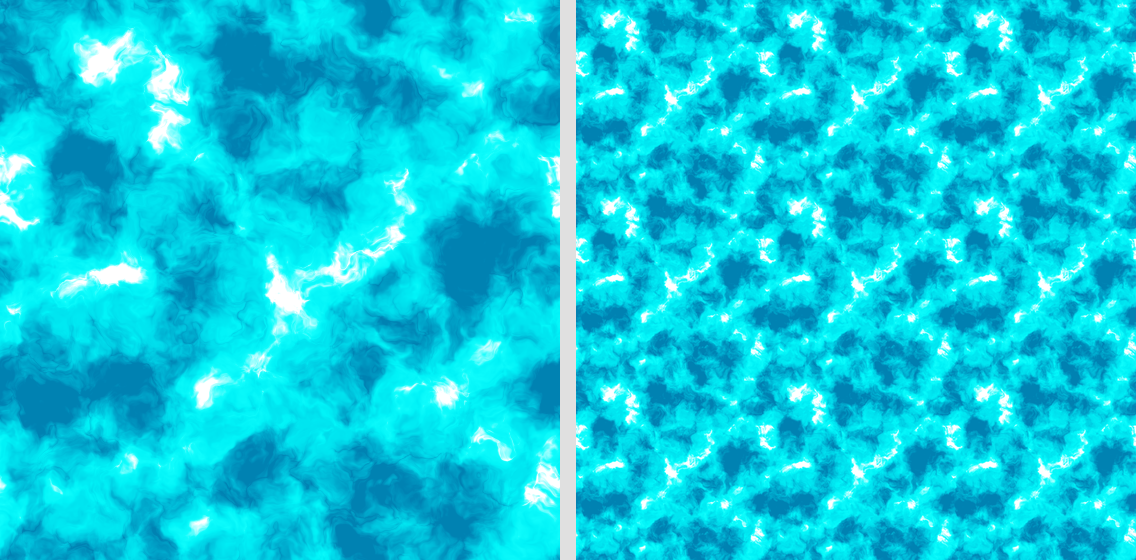
Left: one tile. Right: repeated 3 by 3.
This texture is drawn by a Shadertoy shader. Its source:

```glsl
// Seamless electric-cyan plasma: warped clouds with dark creases and white-hot filaments.

// Ramp colours, from the deepest hollow to the hottest core
const vec3 DEEP  = vec3(0.00, 0.51, 0.70);
const vec3 TEAL  = vec3(0.00, 0.69, 0.82);
const vec3 AQUA  = vec3(0.00, 0.82, 0.90);
const vec3 CYAN  = vec3(0.00, 0.95, 0.97);
const vec3 GLOW  = vec3(0.06, 0.99, 0.99);
const vec3 WHITE = vec3(1.00);

// Whole numbers of noise cells across the canvas
const int CLOUD_CELLS  = 5;
const int FIBRE_CELLS  = 6;
const int CREASE_CELLS = 7;
const int WARP_CELLS   = 10;

const float CLOUD_WARP   = 0.008;
const float FIBRE_WARP   = 0.015;
const float CREASE_WIDTH = 0.16;
const float CREASE_DEPTH = 0.80;
const float FIBRE_DEPTH  = 0.50;
const float TONE_SPREAD  = 1.12;
const float NOISE_SPREAD = 0.216; // standard deviation of raw gradient noise
const int   SUBSAMPLES   = 2;

// Integer hash giving a unit gradient for one lattice cell
vec2 cellGradient(ivec2 cell, int seed) {
    uint h = uint(cell.x) * 1597u + uint(cell.y) * 51749u + uint(seed) * 7919u;
    h = (h ^ (h >> 16)) * 0x7feb352du;
    h = (h ^ (h >> 15)) * 0x846ca68bu;
    h ^= h >> 16;
    vec2 v = vec2(h & 0xffffu, h >> 16) / 65535.0;
    return normalize(v - 0.50001);
}

float corner(ivec2 cell, ivec2 step01, vec2 f, int period, int seed) {
    ivec2 wrapped = (cell + step01) % period;
    return dot(cellGradient(wrapped, seed), f - vec2(step01));
}

// Gradient noise that wraps after a whole period, with unit deviation
float wrapNoise(vec2 p, int period, int seed) {
    p = mod(p, float(period));
    ivec2 cell = ivec2(floor(p));
    vec2 f = fract(p);
    vec2 w = f * f * f * (f * (f * 6.0 - 15.0) + 10.0);
    float low  = mix(corner(cell, ivec2(0, 0), f, period, seed),
                     corner(cell, ivec2(1, 0), f, period, seed), w.x);
    float high = mix(corner(cell, ivec2(0, 1), f, period, seed),
                     corner(cell, ivec2(1, 1), f, period, seed), w.x);
    return mix(low, high, w.y) / NOISE_SPREAD;
}

// Sum of octaves, optionally folded at zero; mean 0 and deviation 1
float octaves(vec2 uv, int period, int count, float gain, int seed, bool folded) {
    float sum = 0.0, power = 0.0, amp = 1.0;
    for (int i = 0; i < count; i++) {
        vec2 shift = float(i) * vec2(0.37, 0.61);
        float n = wrapNoise(uv * float(period) + shift, period, seed + i);
        if (folded) n = (abs(n) - 0.8) / 0.6;
        sum += amp * n;
        power += amp * amp;
        amp *= gain;
        period *= 2;
    }
    return sum / sqrt(power);
}

// Cloud tone: creases darken the hollows and brighten the peaks
float plasmaTone(vec2 uv) {
    vec2 warp = vec2(octaves(uv, WARP_CELLS, 4, 0.5, 11, false),
                     octaves(uv, WARP_CELLS, 4, 0.5, 23, false));
    vec2 swirled = uv + FIBRE_WARP * warp;
    float cloud  = octaves(uv + CLOUD_WARP * warp, CLOUD_CELLS, 6, 0.55, 37, false);
    float fibre  = octaves(swirled, FIBRE_CELLS, 6, 0.6, 53, true);
    float fold   = octaves(swirled, CREASE_CELLS, 5, 0.5, 71, false);
    float crease = exp(-abs(fold) / CREASE_WIDTH);
    float polarity = smoothstep(-0.8, 1.6, cloud) * 2.0 - 1.0;
    float detail = CREASE_DEPTH * crease - FIBRE_DEPTH * fibre;
    return (cloud + polarity * detail) / TONE_SPREAD;
}

float ramp(float from, float to, float x) {
    return clamp((x - from) / (to - from), 0.0, 1.0);
}

vec3 plasmaColor(float tone) {
    vec3 color = mix(DEEP, TEAL, ramp(-1.6, -0.57, tone));
    color = mix(color, AQUA, ramp(-0.57, 0.0, tone));
    color = mix(color, CYAN, ramp(0.0, 0.6, tone));
    color = mix(color, GLOW, ramp(0.6, 1.35, tone));
    return mix(color, WHITE, ramp(1.35, 2.1, tone));
}

void mainImage(out vec4 fragColor, in vec2 fragCoord) {
    // Average a small grid of samples to smooth the finest fibres
    vec3 color = vec3(0.0);
    for (int j = 0; j < SUBSAMPLES; j++)
    for (int i = 0; i < SUBSAMPLES; i++) {
        vec2 offset = (vec2(i, j) + 0.5) / float(SUBSAMPLES) - 0.5;
        color += plasmaColor(plasmaTone((fragCoord + offset) / iResolution.xy));
    }
    fragColor = vec4(color / float(SUBSAMPLES * SUBSAMPLES), 1.0);
}
```
